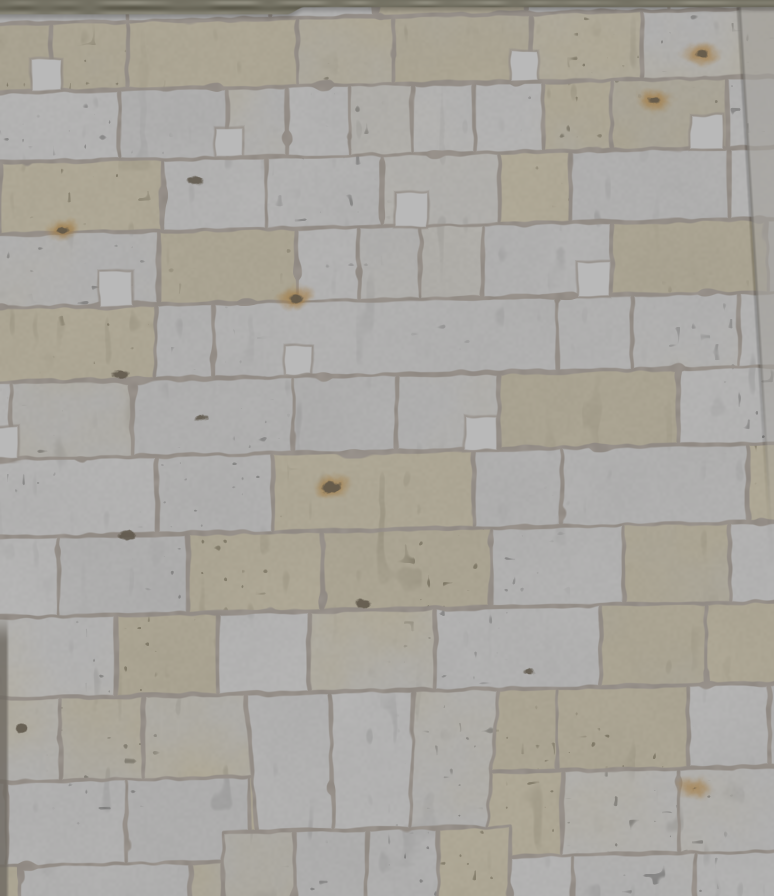
Reproduce this texture procedurally as a Shadertoy shader.

```glsl
// Weathered limestone ashlar wall: twelve tilted courses, patched repairs, pits and rust stains.

float hash(vec2 p) {
    vec3 q = fract(p.xyx * vec3(0.1031, 0.1030, 0.0973));
    q += dot(q, q.yzx + 33.33);
    return fract((q.x + q.y) * q.z);
}

float noise(vec2 p) {
    vec2 i = floor(p), f = fract(p);
    f = f * f * (3.0 - 2.0 * f);
    return mix(mix(hash(i), hash(i + vec2(1, 0)), f.x),
               mix(hash(i + vec2(0, 1)), hash(i + vec2(1, 1)), f.x), f.y);
}

float fbm(vec2 p) {
    float sum = 0.0, amp = 0.5;
    for (int i = 0; i < 4; i++) {
        sum += amp * noise(p);
        p = p * 2.03 + 17.0;
        amp *= 0.5;
    }
    return sum;
}

// Courses grow slightly taller down the wall.
float courseTop(float k) { return 0.018 + 0.0755 * k + 0.00091 * k * k; }

float jointAt(float i, float row) { return i + 0.56 * (hash(vec2(i + 20.0, row + 3.0)) - 0.5); }

// Stone data: x = distance to the nearest joint, yz = stone identity.
vec3 ashlar(vec2 p) {
    float row = floor((sqrt(0.0057 + 0.00364 * max(p.y - 0.018, -0.5)) - 0.0755) / 0.00182);
    float pitch = mix(0.135, 0.18, hash(vec2(row, 8.0)));
    float u = p.x / pitch + 5.0 + hash(vec2(row, 4.0)) + 0.5 * mod(row, 2.0);
    float i = floor(u);
    if (u < jointAt(i, row)) i -= 1.0;
    if (u > jointAt(i + 1.0, row)) i += 1.0;
    float dx = min(u - jointAt(i, row), jointAt(i + 1.0, row) - u) * pitch;
    float dy = min(abs(p.y - courseTop(row)), abs(courseTop(row + 1.0) - p.y));
    return vec3(min(dx, dy), i, row);
}

// Group of n equal stones between two course lines, optionally narrowing downward.
void insertGroup(inout vec3 stone, vec2 p, float mid, float halfWidth, vec2 rows, float n, float taper) {
    float top = courseTop(rows.x), bottom = courseTop(rows.y);
    float w = halfWidth - taper * (p.y - top);
    float s = ((p.x - mid) / w * 0.5 + 0.5) * n;
    vec2 outside = vec2(abs(p.x - mid) - w, max(top - p.y, p.y - bottom));
    if (max(outside.x, outside.y) < 0.0) {
        float dx = min(fract(s), 1.0 - fract(s)) * 2.0 * w / n;
        stone = vec3(min(dx, -outside.y), floor(s) + 40.0, rows.x + 30.0);
    } else {
        stone.x = min(stone.x, length(max(outside, 0.0)));
    }
}

void mainImage(out vec4 fragColor, in vec2 fragCoord) {
    float px = 1.0 / iResolution.y;
    vec2 wall = vec2(fragCoord.x, iResolution.y - fragCoord.y) * px;
    vec2 p = wall + vec2(0.0, 0.02 * (wall.x - 0.431));
    p += 0.003 * (vec2(noise(p * 70.0), noise(p * 70.0 + 50.0)) - 0.5);

    // Regular courses, then the rebuilt stones along the middle
    vec3 stone = ashlar(p);
    insertGroup(stone, p, 0.425, 0.105, vec2(1, 2), 3.0, 0.0);
    insertGroup(stone, p, 0.427, 0.130, vec2(2, 3), 2.0, 0.0);
    insertGroup(stone, p, 0.435, 0.104, vec2(3, 4), 3.0, 0.0);
    insertGroup(stone, p, 0.430, 0.192, vec2(4, 5), 1.0, 0.0);
    insertGroup(stone, p, 0.415, 0.141, vec2(9, 10.65), 3.0, 0.08);
    insertGroup(stone, p, 0.409, 0.160, vec2(10.65, 12.2), 4.0, 0.0);

    // Stone faces: pale grey or cream, mottled and scratched
    float tone = hash(stone.yz + 61.0);
    float cloud = fbm(p * 9.0 + stone.yz * 5.0);
    float cream = smoothstep(0.45, 0.8, tone + 0.35 * (cloud - 0.5));
    if (stone.z > 30.5 && stone.z < 35.0) cream *= 0.25;
    vec3 color = mix(vec3(0.692, 0.69, 0.688), vec3(0.67, 0.645, 0.575), cream);
    color *= 0.985 + 0.03 * hash(stone.yz + 9.0) + 0.05 * (cloud - 0.47);
    color += 0.014 * (noise(p * 260.0) - 0.5);
    color -= 0.06 * smoothstep(0.82, 0.95, noise(p * vec2(75, 28))) * noise(p * 12.0);
    color -= 0.16 * smoothstep(0.9, 0.98, noise(p * 115.0)) * smoothstep(0.45, 0.7, noise(p * 8.0));

    // Ragged mortar joints
    vec3 mortar = vec3(0.58, 0.555, 0.53) + 0.04 * (noise(p * 120.0) - 0.5);
    float jointHalf = 0.0014 + 0.0018 * noise(p * 24.0) + 0.004 * smoothstep(0.78, 0.97, noise(p * 33.0));
    color = mix(mortar, color, smoothstep(jointHalf - px, jointHalf + px, stone.x));

    // Small square repairs resting against course lines
    for (float i = 0.0; i < 10.0; i++) {
        vec2 center = vec2(0.863 * fract(i * 0.618 + 0.06), courseTop(1.0 + floor(i * 0.65)) - 0.018);
        vec2 size = vec2(0.015, 0.016) * (0.9 + 0.3 * hash(vec2(i, 14.0)));
        vec2 q = abs(p - center) - size;
        float d = max(q.x, q.y);
        color = mix(color, mortar, 0.8 * (1.0 - smoothstep(0.001, 0.003 + px, d)));
        color = mix(color, vec3(0.725), 1.0 - smoothstep(-px, px, d));
    }

    // Broken holes, some with a rusty halo
    for (float i = 0.0; i < 13.0; i++) {
        vec2 center = vec2(0.82 * hash(vec2(i, 71.0)) + 0.02, fract(i * 0.382 + 0.03) * 0.9 + 0.04);
        vec2 q = (p - center) * vec2(0.8, 1.2);
        float d = length(q) + 0.012 * (fbm(p * 75.0) - 0.5);
        float rust = step(0.6, hash(vec2(i, 26.0)));
        color = mix(color, vec3(0.64, 0.48, 0.25), 0.65 * rust * (1.0 - smoothstep(0.003, 0.019, d)));
        float radius = 0.002 + 0.004 * hash(vec2(i, 37.0));
        color = mix(color, vec3(0.36, 0.33, 0.28), 0.85 * (1.0 - smoothstep(radius - 0.001, radius + 0.002, d)));
    }

    // Corner moulding on the right, fading downward
    float side = wall.x - 0.824 - 0.06 * wall.y;
    float fade = 1.0 - smoothstep(0.35, 0.65, wall.y);
    color = mix(color, vec3(0.64, 0.63, 0.61), 0.65 * fade * smoothstep(-px, px, side));
    color -= 0.13 * fade * (1.0 - smoothstep(0.0008, 0.004, abs(side)));

    // Dark lower left edge and the ledge along the top
    float edge = smoothstep(0.68, 0.72, wall.y) * (1.0 - smoothstep(0.006, 0.011, wall.x));
    color = mix(color, vec3(0.43, 0.41, 0.38), 0.8 * edge);
    float ledge = 0.016 - 0.008 * smoothstep(0.32, 0.34, wall.x);
    vec3 ledgeColor = vec3(0.45, 0.44, 0.385) + 0.12 * sin(wall.y * 520.0) * noise(wall * 40.0);
    color *= 1.0 - 0.2 * (1.0 - smoothstep(ledge, ledge + 0.008, wall.y));
    color = mix(ledgeColor, color, smoothstep(ledge - px, ledge + px, wall.y));

    fragColor = vec4(color, 1.0);
}
```
